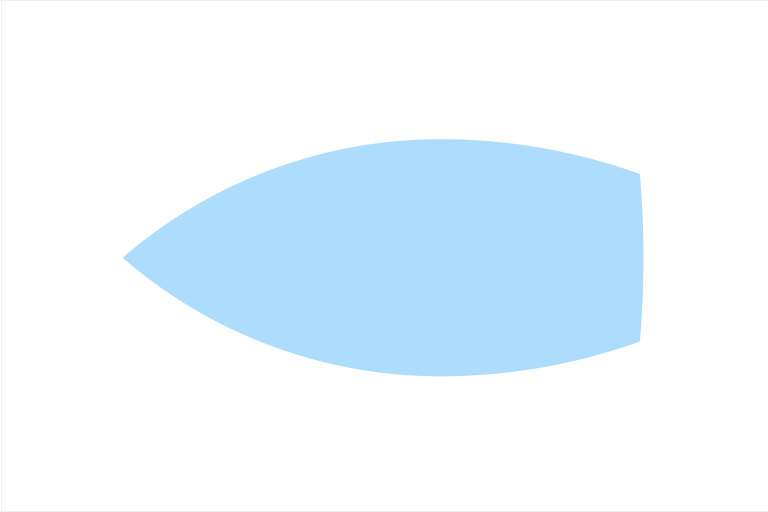
Give the GLSL for this background, as a WebGL 2 fragment shader.

```glsl
#version 300 es
precision highp float;

uniform vec2 u_resolution;
out vec4 outColor;

// Lengths are in canvas heights, measured from the canvas centre
#define HULL_CENTRE vec2(0.110, -0.0034)
#define HALF_BEAM 0.2316
#define BOW_RADIUS 0.947
#define STERN_RADIUS 1.150
#define TRANSOM_X 0.3968
#define TRANSOM_RADIUS 1.90
#define FRAME_WIDTH 0.002
#define HULL_COLOR vec3(0.684, 0.862, 0.987)
#define PAPER_COLOR vec3(1.0)
#define FRAME_COLOR vec3(0.945)

// Hull: mirrored side arcs, tighter towards the bow, cut by a bowed transom
float hullDistance(vec2 p) {
  p.y = abs(p.y);
  float radius = p.x < 0.0 ? BOW_RADIUS : STERN_RADIUS;
  float side = length(p - vec2(0.0, HALF_BEAM - radius)) - radius;
  float transom = length(p - vec2(TRANSOM_X - TRANSOM_RADIUS, 0.0)) - TRANSOM_RADIUS;
  return max(side, transom);
}

// Antialiased coverage of the region where d is negative
float coverage(float d, float pixel) {
  return clamp(0.5 - d / pixel, 0.0, 1.0);
}

void main() {
  float pixel = 1.0 / u_resolution.y;
  vec2 p = (gl_FragCoord.xy - 0.5 * u_resolution) * pixel;
  vec2 halfSize = 0.5 * u_resolution * pixel;

  // Faint frame along the left, top and bottom edges
  float leftLine = abs(p.x + halfSize.x - 1.5 * FRAME_WIDTH) - 0.5 * FRAME_WIDTH;
  float rowLine = halfSize.y - abs(p.y) - FRAME_WIDTH;
  float frame = coverage(min(leftLine, rowLine), pixel);
  vec3 color = mix(PAPER_COLOR, FRAME_COLOR, frame);

  // Flat hull on top
  float hull = coverage(hullDistance(p - HULL_CENTRE), pixel);
  color = mix(color, HULL_COLOR, hull);

  outColor = vec4(color, 1.0);
}
```
